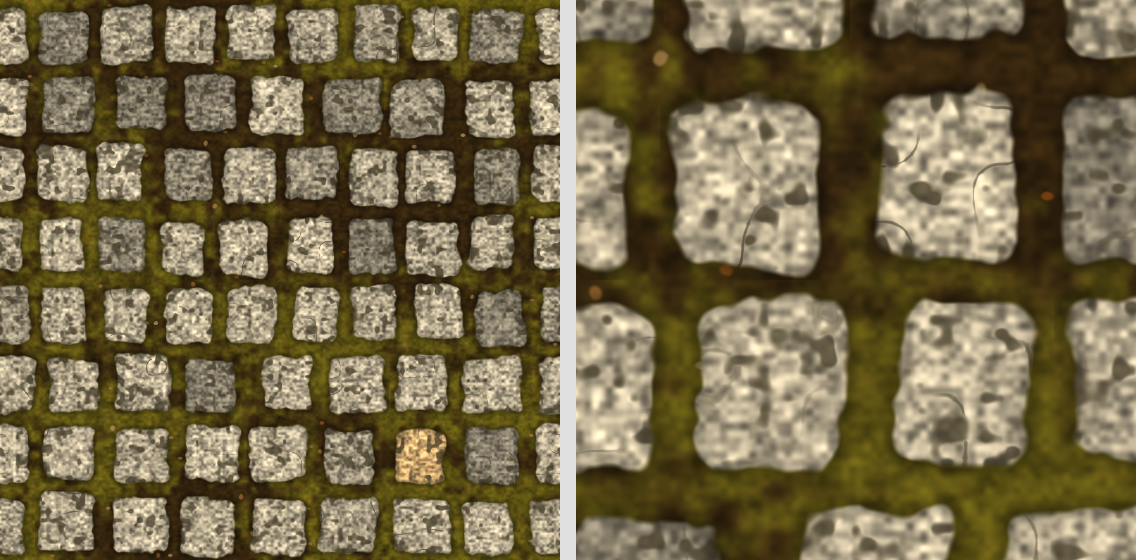
Left: the whole. Right: its middle third, enlarged.
Write a WebGL 1 fragment shader that draws this texture.

```glsl
precision highp float;
// Weathered granite setts in eight uneven rows, with mossy soil joints.

uniform vec2 u_resolution;

float hash(vec2 p) {
  return fract(sin(dot(p, vec2(127.1, 311.7))) * 43758.5453);
}

// Value noise that wraps after freq cells, so the tile is seamless.
float noise(vec2 uv, float freq) {
  vec2 p = uv * freq;
  vec2 i = floor(p);
  vec2 f = fract(p);
  f = f * f * (3.0 - 2.0 * f);
  vec2 a = mod(i, freq);
  vec2 b = mod(i + 1.0, freq);
  return mix(mix(hash(a + freq), hash(vec2(b.x, a.y) + freq), f.x),
             mix(hash(vec2(a.x, b.y) + freq), hash(b + freq), f.x), f.y);
}

float roundedBox(vec2 p, vec2 halfSize, float radius) {
  vec2 q = abs(p) - halfSize + radius;
  return length(max(q, 0.0)) + min(max(q.x, q.y), 0.0) - radius;
}

vec3 jointColor(vec2 uv, float grain) {
  float patches = noise(uv, 5.0) * 0.45 + noise(uv, 17.0) * 0.35 + noise(uv, 64.0) * 0.35;
  float moss = smoothstep(0.42, 0.78, patches + 0.08 * (uv.y - 0.5));
  vec3 color = mix(vec3(0.19, 0.13, 0.05), vec3(0.35, 0.31, 0.07), moss);
  color *= 0.55 + 0.55 * grain + 0.4 * noise(uv, 90.0);

  // Scattered grit and leaf crumbs.
  vec2 cell = floor(uv * 48.0);
  vec2 offset = vec2(hash(cell + 3.1), hash(cell + 8.7)) * 0.5 - 0.25;
  vec2 q = fract(uv * 48.0) - 0.5 - offset;
  q.y *= 0.8 + hash(cell + 5.5);
  float crumb = 1.0 - smoothstep(0.1, 0.25, length(q) + 0.15 * (grain - 0.5));
  crumb *= step(0.93, hash(cell + 1.7));
  vec3 crumbColor = mix(vec3(0.50, 0.25, 0.06), vec3(0.66, 0.58, 0.38), hash(cell + 9.2));
  return mix(color, crumbColor, crumb * 0.8);
}

vec3 stoneColor(vec2 uv, vec2 id, float grain) {
  // Mostly pale granite, some grey setts and a single warm one.
  float grey = smoothstep(0.62, 0.95, hash(id + 21.3));
  vec3 color = mix(vec3(0.70, 0.65, 0.545), vec3(0.52, 0.485, 0.41), grey);
  color *= 0.95 + 0.1 * hash(id + 33.8);
  float warm = step(abs(id.x - 6.0) + abs(id.y - 1.0), 0.5);
  color = mix(color, vec3(0.80, 0.65, 0.43), warm);

  color *= 0.46 + 1.08 * grain;
  color *= 0.9 + 0.2 * noise(uv, 40.0);

  // Dark mineral flecks and short meandering cracks.
  float wear = hash(id + 47.6);
  float fleck = noise(uv, 56.0) * 0.55 + noise(uv, 128.0) * 0.45;
  float dark = smoothstep(0.61, 0.78, fleck + 0.05 * wear);
  float vein = abs(noise(uv, 29.0) - 0.5) + 0.1 * abs(grain - 0.5);
  float crack = (1.0 - smoothstep(0.015, 0.05, vein)) * smoothstep(0.45, 0.75, noise(uv, 23.0));
  dark = max(dark, crack * (0.4 + 0.5 * wear));
  return mix(color, vec3(0.25, 0.22, 0.15), dark * 0.75);
}

void main() {
  vec2 uv = gl_FragCoord.xy / u_resolution;
  float grain = noise(uv, 150.0) * 0.55 + noise(uv, 235.0) * 0.45;

  // Rows hold eight or nine setts; one sett straddles the side edge.
  float row = floor(uv.y * 8.0);
  float count = 8.0 + step(2.5, row) - step(abs(row - 6.0), 0.5);
  float x = uv.x * count + 0.5 + 0.12 * (hash(vec2(row, 4.3)) - 0.5);
  vec2 id = vec2(mod(floor(x), count), row);
  vec2 p = vec2(fract(x), fract(uv.y * 8.0)) - 0.5;

  // Each sett has its own offset, lean and size.
  p -= 0.1 * (vec2(hash(id + 2.4), hash(id + 6.9)) - 0.5);
  p /= vec2(count, 8.0);
  p += p.yx * 0.12 * (vec2(hash(id + 11.2), hash(id + 14.5)) - 0.5);
  vec2 halfSize = vec2(mix(0.335, 0.415, hash(id + 17.1)) / count,
                       mix(0.046, 0.051, hash(id + 19.4)));
  float d = roundedBox(p, halfSize, mix(0.008, 0.016, hash(id + 26.2)));
  d += 0.009 * (noise(uv, 34.0) - 0.5) + 0.005 * (noise(uv, 96.0) - 0.5);

  vec3 joint = jointColor(uv, grain) * mix(0.75, 1.05, smoothstep(0.0, 0.012, d));
  vec3 stone = stoneColor(uv, id, grain) * mix(1.03, 0.82, smoothstep(-0.009, 0.0, d));
  float edge = max(0.0022, 1.0 / u_resolution.y);
  gl_FragColor = vec4(mix(stone, joint, smoothstep(-edge, edge, d)), 1.0);
}
```
